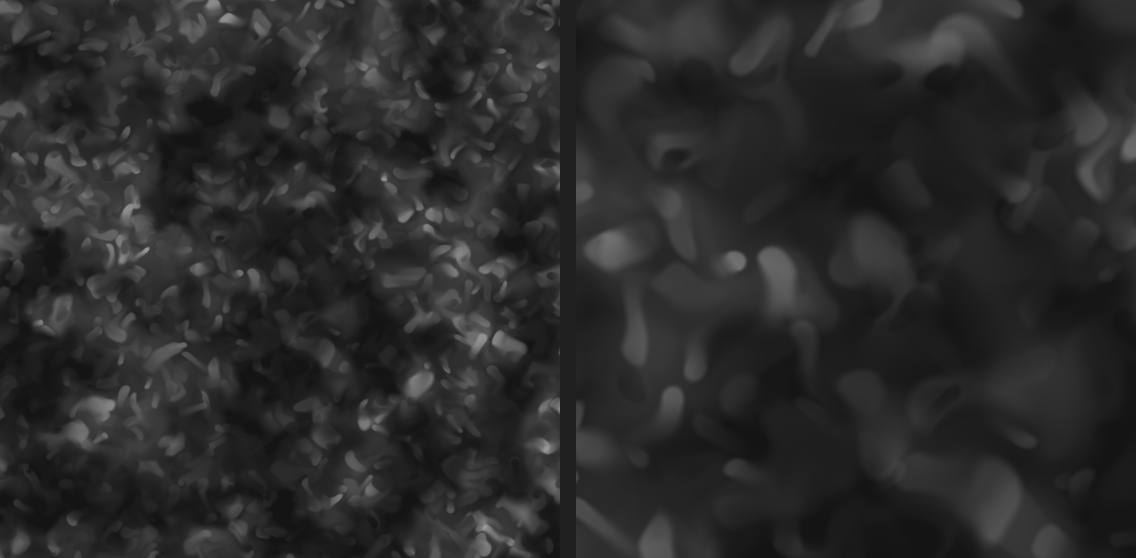
Left: the whole. Right: its middle third, enlarged.
Write a WebGL 1 fragment shader that draws this texture.

```glsl
precision highp float;
// Dark grey field of soft, overlapping, randomly turned grains over cloudy ground.

uniform vec2 u_resolution;

const float GROUND_DARK = 0.095;   // deepest ground tone
const float GROUND_RANGE = 0.125;  // extra tone where the clouds are bright
const float GRAIN_LIFT = 0.42;     // brightness of the palest grains
const float GRAIN_SHADE = 0.035;   // how far dim grains fall below the ground
const float GRAIN_SHARE = 0.74;    // share of cells that hold a grain
const float COARSE_CELLS = 10.0;   // cells per canvas height, first layer
const float CELL_STEP = 2.2;       // added cells with each finer layer
const float SHARP_EDGE = 0.05;     // edge width at the head, in cells
const float SOFT_EDGE = 0.17;      // edge width at the tail, in cells
const float BEND = 0.0045;         // warp that curves the grains
const float SMUDGE = 0.06;         // contrast of the fine mottling
const float FLOOR_TONE = 0.08;     // darkest tone allowed
const int LAYERS = 7;

vec4 hash4(vec2 p) {
  vec4 q = fract(p.xyxy * vec4(0.1031, 0.1030, 0.0973, 0.1099));
  q += dot(q, q.wzxy + 33.33);
  return fract((q.xxyz + q.yzzw) * q.zywx);
}

mat2 turn(float angle) {
  float c = cos(angle), s = sin(angle);
  return mat2(c, s, -s, c);
}

// Smooth cellular noise: random cell tones blended by distance.
float cellCloud(vec2 p) {
  vec2 cell = floor(p);
  float total = 0.0, weights = 0.0;
  for (int y = -1; y <= 1; y++) {
    for (int x = -1; x <= 1; x++) {
      vec2 id = cell + vec2(float(x), float(y));
      vec4 h = hash4(id + 71.0);
      vec2 d = p - id - 0.15 - 0.7 * h.xy;
      float w = exp(-5.0 * dot(d, d));
      total += w * h.z;
      weights += w;
    }
  }
  return total / weights;
}

// Layered sines that bend straight grains.
vec2 bend(vec2 p) {
  vec2 a = sin(p.yx * vec2(67.0, 59.0) + 4.0 * sin(p * 17.0));
  vec2 b = sin(p.yx * vec2(131.0, 113.0) + 3.0 * sin(p * 29.0 + 1.7));
  return p + BEND * (a + 0.5 * b);
}

// Paints one layer of tapered grains over the given tone.
float paintGrains(float tone, vec2 p, float cloud, float seed) {
  vec2 cell = floor(p);
  for (int y = -1; y <= 1; y++) {
    for (int x = -1; x <= 1; x++) {
      vec2 id = cell + vec2(float(x), float(y));
      vec4 place = hash4(id + seed);
      vec4 look = hash4(id + seed + 137.0);
      vec2 d = turn(6.2832 * place.z) * (p - id - 0.15 - 0.7 * place.xy);

      // Capsule with a crisp head and a fading tail.
      float halfLength = mix(0.08, 0.40, look.x);
      float radius = mix(0.11, 0.22, look.y);
      float along = clamp(d.x / halfLength, -1.0, 1.0);
      float tail = 0.5 + 0.5 * along;
      float dist = length(d - vec2(along * halfLength, 0.0));
      dist -= radius * (1.0 - 0.25 * tail);
      float edge = mix(SHARP_EDGE, SOFT_EDGE, tail * look.w);
      float mask = 1.0 - smoothstep(-edge, edge, dist);

      float lift = GRAIN_LIFT * look.z * look.z * (0.35 + 0.9 * cloud);
      float grain = GROUND_DARK + GROUND_RANGE * cloud + lift - GRAIN_SHADE;
      float opacity = mix(0.85, 0.3, tail) * mix(0.4, 1.0, look.w);
      tone = mix(tone, grain, mask * opacity * step(place.w, GRAIN_SHARE));
    }
  }
  return tone;
}

void main() {
  vec2 uv = gl_FragCoord.xy / u_resolution.y;
  vec2 p = bend(uv);

  // Broad clouds set the ground and the local brightness of the grains.
  float clouds = 0.5 * cellCloud(p * 7.0) + 0.5 * cellCloud(p * 17.0 + 31.0);
  float cloud = smoothstep(0.2, 0.8, clouds);
  float tone = GROUND_DARK + GROUND_RANGE * cloud;

  // Grain layers run from coarse to fine, each on its own turned grid.
  for (int i = 0; i < LAYERS; i++) {
    float n = float(i);
    vec2 q = turn(1.1 * n + 0.4) * p * (COARSE_CELLS + CELL_STEP * n);
    tone = paintGrains(tone, q + 40.0, cloud, 19.0 * n + 5.0);
  }

  // Fine mottling
  tone += SMUDGE * (cellCloud(p * 38.0 + 9.0) - 0.5);
  gl_FragColor = vec4(vec3(max(tone, FLOOR_TONE)), 1.0);
}
```
